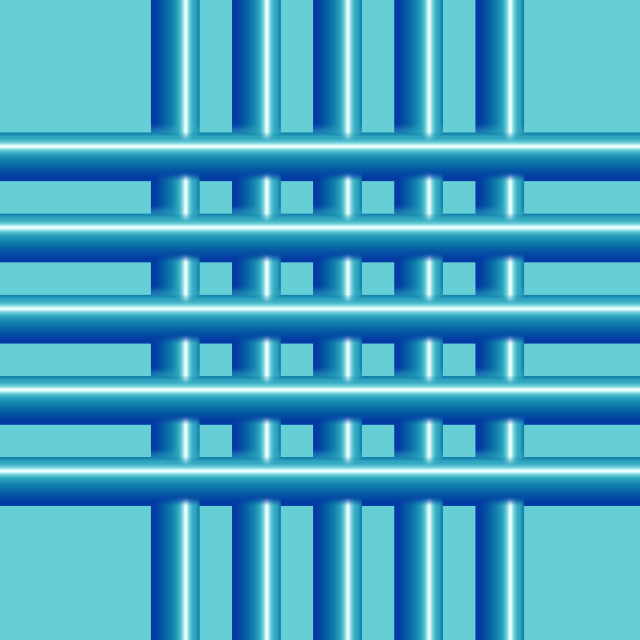
Write a Shadertoy shader that draws this pattern.

```glsl
// Five glossy horizontal tubes laid over five vertical tubes on flat turquoise.
#define BAR_COUNT 5.0
#define PITCH 0.1268
#define BAR_WIDTH 0.0762
#define FIRST_LEFT 0.2357
#define FIRST_BOTTOM 0.2096
#define SHINE 0.715
#define BLEED 0.2
#define BACKGROUND vec3(0.40, 0.81, 0.84)

const vec3 NAVY = vec3(0.01, 0.23, 0.64);
const vec3 BLUE = vec3(0.02, 0.36, 0.64);
const vec3 TEAL = vec3(0.06, 0.50, 0.67);
const vec3 AQUA = vec3(0.19, 0.65, 0.75);
const vec3 GLOSS = vec3(0.93, 1.0, 1.0);

// Position across the nearest tube: 0 at its dark edge, 1 at its far edge.
float acrossBar(float position, float first) {
    float s = position - first;
    float gap = PITCH - BAR_WIDTH;
    float index = clamp(floor((s + 0.5 * gap) / PITCH), 0.0, BAR_COUNT - 1.0);
    return (s - index * PITCH) / BAR_WIDTH;
}

// Antialiased coverage of a tube.
float barMask(float t, float pixel) {
    return smoothstep(-0.5, 0.5, (0.5 - abs(t - 0.5)) / pixel);
}

// Shading across a tube: a dark ramp, a sharp highlight and a shaded far rim.
vec3 tubeColor(float t) {
    vec3 c = mix(NAVY, BLUE, smoothstep(0.05, 0.30, t));
    c = mix(c, TEAL, smoothstep(0.23, 0.46, t));
    c = mix(c, AQUA, smoothstep(0.40, 0.60, t));
    c = mix(c, BACKGROUND, smoothstep(0.54, 0.67, t));
    c = mix(c, AQUA, smoothstep(0.76, 0.90, t));
    c = mix(c, TEAL, smoothstep(0.90, 1.0, t));
    float d = (t - SHINE) / 0.055;
    return mix(c, GLOSS, exp(-d * d));
}

void mainImage(out vec4 fragColor, in vec2 fragCoord) {
    vec2 uv = fragCoord / iResolution.xy;
    vec2 pixel = 1.0 / (iResolution.xy * BAR_WIDTH);
    float u = acrossBar(uv.x, FIRST_LEFT);
    float v = acrossBar(uv.y, FIRST_BOTTOM);
    float upright = barMask(u, pixel.x);
    float level = barMask(v, pixel.y);

    // Vertical tubes soften where they meet the upper rim of a level tube.
    vec3 uprightColor = tubeColor(u);
    float rimGlow = smoothstep(0.92, 1.0, v) * (1.0 - smoothstep(1.0, 1.2, v));
    uprightColor = mix(uprightColor, max(uprightColor, AQUA), 0.55 * rimGlow);
    vec3 color = mix(BACKGROUND, uprightColor, upright);

    // Light of the vertical tubes bleeds over both rims at each crossing.
    vec3 levelColor = tubeColor(v);
    float cover = smoothstep(-0.02, BLEED, v) * (1.0 - smoothstep(1.0 - BLEED, 1.05, v));
    vec3 crossing = mix(max(levelColor, uprightColor), levelColor, cover);
    levelColor = mix(levelColor, crossing, upright);

    fragColor = vec4(mix(color, levelColor, level), 1.0);
}
```
